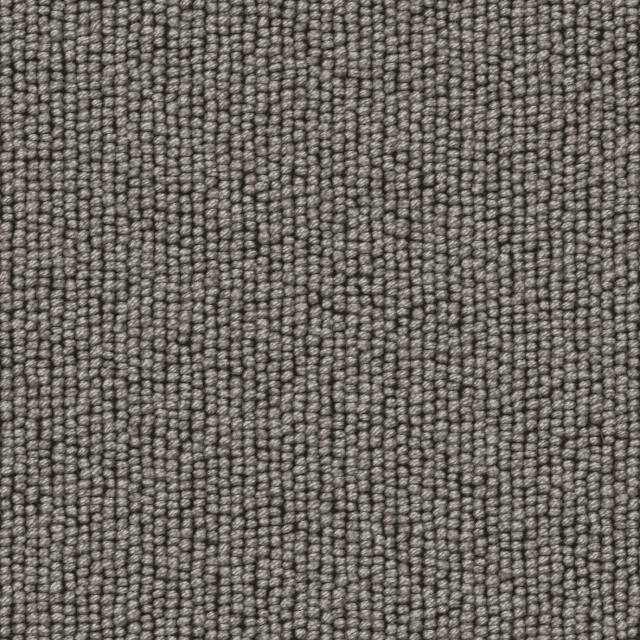
A WebGL 1 fragment shader for this texture:

```glsl
precision highp float;
uniform vec2 u_resolution;

const vec2 LOOPS = vec2(50.0, 65.0);        // yarn loops across and down
const vec2 LOOP_RADIUS = vec2(0.57, 0.64);  // in loop cells
const float SIZE_VARIATION = 0.22;
const vec2 JITTER = vec2(0.22, 0.24);
const float TONE = 0.80;
const float TONE_VARIATION = 0.09;
const vec2 LIGHT_SLOPE = vec2(-0.10, 0.27);
const float STRAND_FREQUENCY = 10.0;
const float STRAND_DEPTH = 0.09;
const float FIBRE_CELLS = 200.0;
const float FIBRE_DEPTH = 0.55;
const float HAIR_CELLS = 31.0;
const float HAIR_WIDTH = 0.0009;            // in canvas units
const float HAIR_OPACITY = 0.26;
const vec3 GAP_COLOR = vec3(0.125, 0.125, 0.10);
const vec3 YARN_COLOR = vec3(0.395, 0.365, 0.335);
const vec3 LIGHT_COLOR = vec3(0.75, 0.73, 0.70);

float hash(vec2 p) {
  return fract(sin(dot(p, vec2(127.1, 311.7))) * 43758.55);
}

vec2 hash2(vec2 p) {
  return vec2(hash(p), hash(p + vec2(37.2, 17.9)));
}

// Distance to the nearest scattered point
float cellular(vec2 p) {
  vec2 cell = floor(p);
  float nearest = 2.0;
  for (int j = -1; j <= 1; j++) {
    for (int i = -1; i <= 1; i++) {
      vec2 id = cell + vec2(float(i), float(j));
      nearest = min(nearest, length(id + hash2(id) - p));
    }
  }
  return nearest;
}

// Uneven loop spacing along each column
float columnShift(float column, float y) {
  float phase = 6.283 * hash(vec2(column, 3.7));
  return hash(vec2(column, 9.1)) + 0.22 * sin(y * 0.57 + phase)
       + 0.09 * sin(y * 1.37 + phase * 2.3);
}

// Brightness of the highest yarn loop at p, its strands roughened by fuzz
float yarn(vec2 p, float fuzz) {
  float top = -1.0;
  vec2 local = vec2(0.0);
  vec2 topId = vec2(0.0);
  p.x += 0.06 * sin(p.y * 0.23 + p.x * 0.11) + 0.05 * sin(p.y * 0.83 + p.x * 1.4);
  for (int i = -1; i <= 1; i++) {
    float column = floor(p.x) + float(i);
    float y = p.y + columnShift(column, p.y);
    for (int j = -1; j <= 1; j++) {
      vec2 id = vec2(column, floor(y) + float(j));
      vec2 center = id + 0.5 + JITTER * (hash2(id) - 0.5);
      float size = 1.0 + SIZE_VARIATION * (hash(id + 5.3) - 0.5);
      vec2 d = (vec2(p.x, y) - center) / (LOOP_RADIUS * size);
      d.y -= d.x * 0.45 * (hash(id + 8.6) - 0.35);
      float height = 1.0 - dot(d, d);
      if (height > top) {
        top = height;
        local = d;
        topId = id;
      }
    }
  }
  float body = smoothstep(-0.28, 1.08, top + 0.16 * fuzz);
  float tone = TONE + TONE_VARIATION * (hash(topId + 2.4) - 0.5);
  float lighting = dot(local, LIGHT_SLOPE);
  float slant = mix(0.3, 0.9, hash(topId + 6.8));
  float twist = local.y - slant * local.x + 0.3 * local.x * local.x + 0.25 * fuzz;
  float strands = STRAND_DEPTH * sin(twist * STRAND_FREQUENCY + 6.283 * hash(topId));
  return body * (tone + lighting + strands);
}

// Coverage of one curved loose hair per cell
float hairs(vec2 uv, float seed, float pixel) {
  vec2 p = uv * HAIR_CELLS + seed * vec2(0.37, 0.61);
  vec2 id = floor(p) + seed * 19.0;
  vec2 q = fract(p) - 0.5;
  float angle = 6.283 * hash(id);
  float c = cos(angle);
  float s = sin(angle);
  q = vec2(c * q.x + s * q.y, c * q.y - s * q.x);
  float bend = 2.4 * (hash(id + 4.4) - 0.5);
  float slope = 2.0 * bend * q.x;
  float d = abs(q.y - bend * (q.x * q.x - 0.06)) / sqrt(1.0 + slope * slope);
  float line = 1.0 - smoothstep(0.0, HAIR_WIDTH + pixel, d / HAIR_CELLS);
  float ends = 1.0 - smoothstep(0.28, 0.42, abs(q.x));
  return line * ends * step(0.25, hash(id + 1.9));
}

void main() {
  vec2 uv = gl_FragCoord.xy / u_resolution;
  float pixel = 1.0 / min(u_resolution.x, u_resolution.y);

  // Wool fibres, drawn out along a slanted direction
  vec2 fibreUv = vec2(uv.x * 0.55 + uv.y * 0.35, uv.y * 1.05 - uv.x * 0.6);
  float fibre = 0.45 - cellular(fibreUv * FIBRE_CELLS);
  float tuft = 0.45 - cellular(uv.yx * FIBRE_CELLS * 0.6 + 7.0);

  float shade = yarn(uv * LOOPS, tuft + 0.5 * fibre);
  shade += FIBRE_DEPTH * (fibre + 0.3 * tuft) * (0.25 + 0.75 * shade);

  // Loose hairs
  for (int k = 0; k < 4; k++) {
    float hair = hairs(uv, float(k) + 1.0, pixel);
    shade = mix(shade, 0.72, HAIR_OPACITY * hair);
  }

  float lift = clamp(shade, 0.0, 0.5);
  vec3 color = mix(GAP_COLOR, YARN_COLOR, lift + 0.5 * smoothstep(0.0, 0.5, lift));
  color = mix(color, LIGHT_COLOR, clamp(shade * 2.0 - 1.0, 0.0, 1.0));
  gl_FragColor = vec4(color, 1.0);
}
```
